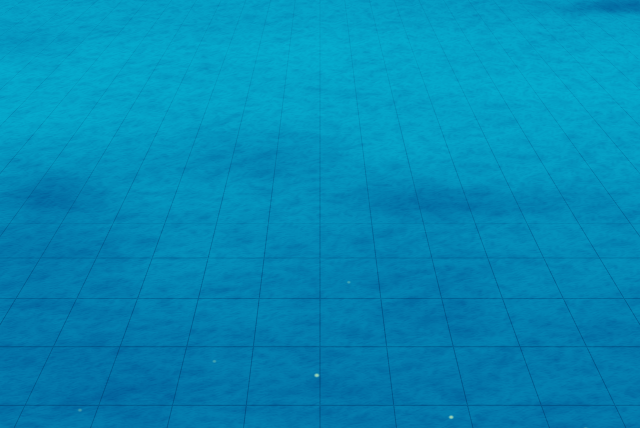
This texture is drawn by a Shadertoy shader. Its source:

```glsl
#define HORIZON 1.477
#define CELL vec2(0.121, 0.0746)
#define ROW_SHIFT 0.414
#define LINE_WIDTH 0.0014
#define RIPPLE_GAIN 0.34
#define RIPPLE_STRETCH 2.9
#define RIPPLE_SLANT 0.35
#define SPECK_COUNT 6
#define DEEP vec3(0.008, 0.425, 0.637)
#define SHALLOW vec3(0.020, 0.645, 0.785)
#define LINE_COLOR vec3(0.0, 0.29, 0.49)
#define SPECK_COLOR vec3(0.66, 0.86, 0.72)

// Two crossed, bent sine waves in the range -1 to 1
float bentWave(vec2 q) {
    return sin(q.x + 1.7 * sin(q.y * 0.83)) * sin(q.y + 1.4 * sin(q.x * 0.61));
}

// Layered waves, each layer fading out once it is finer than a pixel
float ripples(vec2 q, float footprint) {
    mat2 turn = mat2(0.81, 0.59, -0.59, 0.81);
    float sum = 0.0, gain = 0.32, scale = 22.0;
    vec2 layer = q * scale;
    for (int i = 0; i < 7; i++) {
        float visible = 1.0 - smoothstep(1.2, 3.4, footprint * scale);
        float wave = bentWave(layer + 0.8 * sum);
        float crest = 0.55 - 1.4 * abs(wave);
        sum += gain * visible * mix(wave, crest, 0.5);
        layer = turn * layer * 1.62 + 2.3;
        scale *= 1.62;
        gain *= 0.94;
    }
    return sum;
}

// Soft oval of darker water
float shade(vec2 p, vec2 center, vec2 radius) {
    vec2 d = (p - center) / radius;
    return exp(-dot(d, d));
}

float deepWater(vec2 p) {
    p += 0.016 * vec2(bentWave(p * vec2(13.0, 25.0)), 0.6 * bentWave(p * vec2(17.0, 34.0) + 4.0));
    p += 0.010 * vec2(bentWave(p * 47.0), 0.6 * bentWave(p * 55.0 + 2.0));
    float d = 0.0;
    // Left bank
    d += 0.45 * shade(p, vec2(-0.63, 0.555), vec2(0.11, 0.055));
    d += 0.30 * shade(p, vec2(-0.65, 0.43), vec2(0.21, 0.12));
    d += 0.20 * shade(p, vec2(-0.42, 0.63), vec2(0.25, 0.05));
    // Middle and right bank
    d += 0.33 * shade(p, vec2(-0.10, 0.63), vec2(0.17, 0.05));
    d += 0.43 * shade(p, vec2(0.22, 0.54), vec2(0.16, 0.04));
    d += 0.32 * shade(p, vec2(0.50, 0.53), vec2(0.20, 0.032));
    d += 0.18 * shade(p, vec2(0.24, 0.42), vec2(0.28, 0.13));
    // Near water
    d += 0.15 * shade(p, vec2(0.28, 0.26), vec2(0.10, 0.06));
    d += 0.12 * shade(p, vec2(-0.47, 0.14), vec2(0.25, 0.10));
    // Far corners
    d += 0.80 * shade(p, vec2(0.72, 0.985), vec2(0.17, 0.022));
    d += 0.27 * shade(p, vec2(-0.70, 0.90), vec2(0.14, 0.05));
    return d;
}

// Distance, in canvas heights, to the nearest line of the receding grid
vec2 gridDistance(vec2 cell, float drop) {
    vec2 d = abs(fract(cell + 0.5) - 0.5);
    return d * CELL * vec2(drop, drop * drop);
}

void mainImage(out vec4 fragColor, in vec2 fragCoord) {
    float px = 1.0 / iResolution.y;
    vec2 p = fragCoord * px;
    p.x -= 0.5 * iResolution.x * px;

    // Project onto the sea plane
    float drop = HORIZON - p.y;
    vec2 cell = vec2(p.x, 1.0) / (drop * CELL) - vec2(0.0, ROW_SHIFT);

    // Flattened ripples that rise gently to the right
    vec2 flow = vec2(p.x / drop, -RIPPLE_STRETCH * log(drop));
    flow.y -= RIPPLE_SLANT * flow.x;
    float chop = ripples(flow, px * RIPPLE_STRETCH / drop);

    // Water tone
    float tone = 0.16 + 0.84 * smoothstep(0.02, 0.90, p.y);
    tone -= 0.16 * smoothstep(0.86, 1.02, p.y);
    tone -= deepWater(p);
    tone += 0.06 * bentWave(p * vec2(6.0, 28.0) + 1.0);
    tone += RIPPLE_GAIN * chop;
    vec3 color = mix(DEEP, SHALLOW, clamp(tone, -0.25, 1.25));

    // Grid lines, fainter with distance and broken by the ripples
    vec2 line = 1.0 - smoothstep(vec2(0.0), vec2(LINE_WIDTH + 0.5 * px), gridDistance(cell, drop));
    line *= vec2(mix(0.58, 0.10, smoothstep(0.1, 0.95, p.y)),
                 0.58 * (1.0 - smoothstep(0.15, 0.62, p.y)));
    color = mix(color, LINE_COLOR, max(line.x, line.y) * clamp(1.0 - 0.5 * chop, 0.5, 1.2));

    // Floating specks along a curved path that wraps across the width
    for (int i = 0; i < SPECK_COUNT; i++) {
        float n = float(i);
        vec2 spot = vec2(fract(0.495 + 0.21 * n), 0.123 - 0.133 * n + 0.0353 * n * n);
        spot.x = (spot.x - 0.5) * iResolution.x * px;
        float size = 0.006 - 0.0004 * n;
        float glow = 1.0 - smoothstep(0.2 * size, size + 0.5 * px, length((p - spot) * vec2(0.85, 1.1)));
        color = mix(color, SPECK_COLOR, glow * (n < 2.0 ? 0.9 : 0.35));
    }

    fragColor = vec4(clamp(color, 0.0, 1.0), 1.0);
}
```
